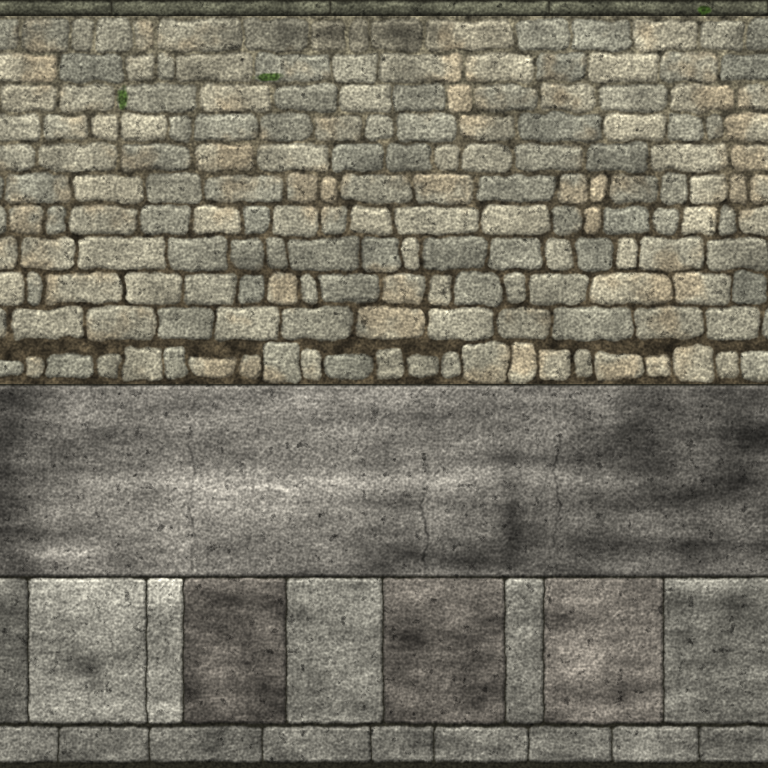
Reproduce this texture procedurally as a WebGL 2 fragment shader.

```glsl
#version 300 es
precision highp float;
// Weathered masonry in three bands: coursed rubble under a coping, stained
// concrete, and large ashlar blocks on a plinth. Stones are rounded box
// distances with jittered joints; gradient noise gives relief, grain and stains.
uniform vec2 u_resolution;
out vec4 fragColor;

const float COURSES[12] = float[12](.977, .932, .892, .853, .815, .775, .734, .693, .646, .602, .556, .501);
const float PHASES[11] = float[11](.6, .3, .1, .3, .3, .95, .03, .72, .24, .74, .2);
const float BLOCKS[10] = float[10](-.1, .037, .191, .239, .373, .499, .658, .708, .864, 1.1);
const float PLINTH[10] = float[10](-.02, .076, .194, .342, .483, .565, .688, .797, .91, 1.1);
const float BLOCK_TONE[9] = float[9](.37, .53, .56, .31, .47, .34, .43, .4, .4);

float hash(vec2 p) {
  vec3 q = fract(p.xyx * .1031);
  q += dot(q, q.yzx + 33.33);
  return fract((q.x + q.y) * q.z);
}

float corner(vec2 cell, vec2 offset) {
  float a = 6.2832 * hash(cell);
  return dot(vec2(cos(a), sin(a)), offset);
}

float noise(vec2 p) {
  vec2 i = floor(p), f = p - i, e = vec2(1, 0);
  vec2 u = f * f * (3. - 2. * f);
  return 1.4 * mix(mix(corner(i, f), corner(i + e, f - e), u.x),
                   mix(corner(i + e.yx, f - e.yx), corner(i + 1., f - 1.), u.x), u.y);
}

float fbm(vec2 p) {
  float sum = 0., amp = .5;
  for (int i = 0; i < 4; i++, amp *= .55) {
    sum += amp * noise(p);
    p = p * 2.03 + 17.3;
  }
  return sum;
}

float blob(vec2 p, float x, float y, float rx, float ry) {
  vec2 q = (p - vec2(x, y)) / vec2(rx, ry);
  return exp(-dot(q, q));
}

float stoneBox(vec2 p, vec2 lo, vec2 hi, float r) {
  vec2 q = abs(p - .5 * (lo + hi)) - .5 * (hi - lo) + r;
  return length(max(q, 0.)) + min(max(q.x, q.y), 0.) - r;
}

float joint(float k, float row) { return k + .36 * (hash(vec2(k + 40., row * 7. + 3.)) - .5); }

// Each layout returns (signed distance to the stone, stone number).
vec2 rubble(vec2 p) {
  p += .008 * vec2(fbm(p * 27.), fbm(p * 27. + 9.));
  int row = 0;
  for (int i = 1; i < 11; i++) if (p.y < COURSES[i]) row = i;
  float r = float(row), count = 11.3;
  float x = p.x * count + PHASES[row], k = floor(x);
  if (x < joint(k, r)) k--;
  else if (x >= joint(k + 1., r)) k++;
  float left = joint(k, r), right = joint(k + 1., r), seed = k + 31. * r + 50.;
  // Some stones are cut into a long and a short one
  if (row == 10 || hash(vec2(seed, 4.)) > .75) {
    float cut = mix(left, right, .64);
    if (x < cut) right = cut;
    else { left = cut; seed += 500.; }
  }
  float gap = .0014 + .0022 * hash(vec2(seed, 2.)), sink = row == 10 ? .022 * hash(vec2(seed, 8.)) : 0.;
  vec2 lo = vec2((left - PHASES[row]) / count + gap, COURSES[row + 1] + gap + .3 * sink);
  vec2 hi = vec2((right - PHASES[row]) / count - gap, COURSES[row] - gap - sink);
  return vec2(stoneBox(p, lo, hi, .008), seed);
}

vec2 ashlar(vec2 p, float edges[10], float low, float high) {
  p += .003 * vec2(fbm(p * 45.), fbm(p * 45. + 5.));
  int k = 0;
  for (int i = 1; i < 9; i++) if (p.x > edges[i]) k = i;
  return vec2(stoneBox(p, vec2(edges[k] + .001, low), vec2(edges[k + 1] - .001, high), .005), float(k));
}

vec2 stoneAt(vec2 p) {
  if (p.y > .979) return vec2(stoneBox(vec2(mod(p.x + .14, .285), p.y + .003 * fbm(p * 30.)), vec2(.001, .982), vec2(.284, .998), .003), 1.);
  if (p.y > .5) return rubble(p);
  if (p.y > .249) return vec2(stoneBox(p, vec2(-.1, .25), vec2(1.1, .498), .001), 0.);
  if (p.y > .056) return ashlar(p, BLOCKS, .0585, .247);
  return ashlar(p, PLINTH, .008, .0535);
}

float height(vec2 p) {
  float bulge = p.y > .5 ? .007 : .004;
  return 1. - smoothstep(-bulge, .002, stoneAt(p).x) + .6 * fbm(p * 85.) + .25 * noise(p * 240.);
}

vec3 concrete(vec2 p) {
  float t = .42 + .2 * fbm(p * vec2(6, 36)) + .17 * fbm(p * 15.);
  // Pale washes, then damp stains
  t += .15 * blob(p, .37, .355, .15, .045) + .11 * blob(p, .62, .385, .09, .025) + .08 * blob(p, .18, .31, .1, .05);
  t += .07 * blob(p, .42, .46, .25, .04) + .14 * blob(p, .08, .278, .06, .008);
  t -= .2 * blob(p, 0., .39, .05, .15) + .13 * blob(p, .95, .37, .24, .2) + .1 * blob(p, .56, .275, .17, .025);
  t -= .14 * blob(p, .667, .33, .014, .07);
  // Lime streak and cracks
  t += .2 * blob(p, .34, .365 + .012 * fbm(vec2(p.x * 22., 2.)), .08, .003);
  float sway = .018 * fbm(vec2(p.y * 22., 4.));
  t -= .13 * blob(p, .25 + sway, .36, .0018, .11) + .15 * blob(p, .553 + sway, .32, .002, .07) + .13 * blob(p, .725 - sway, .38, .0018, .1);
  return t * vec3(1.03, 1., .93);
}

void main() {
  vec2 p = gl_FragCoord.xy / u_resolution;
  vec2 stone = stoneAt(p);
  float cover = 1. - smoothstep(-.0015, .002, stone.x), pick = hash(vec2(stone.y, 3.));
  float stain = fbm(p * 16.), relief = height(p) - height(p + vec2(-.0008, .0022));
  vec3 face, gap = vec3(.16, .155, .125);
  if (p.y > .979) face = vec3(.35, .35, .29) * (1. + .6 * stain);
  else if (p.y > .5) {
    face = mix(vec3(.49, .485, .43), vec3(.62, .595, .51), pick);
    face = mix(face, vec3(.6, .52, .4), .4 * smoothstep(.2, .5, fbm(p * 11. + 30.) + .5 * hash(vec2(stone.y, 6.)) - .15));
    face *= 1. + .42 * stain - .33 * blob(p, .47, .955, .17, .022) + .22 * blob(p, .77, .945, .1, .02);
    gap = mix(vec3(.27, .24, .185), vec3(.42, .4, .33), smoothstep(.62, .96, p.y)) * (1. + fbm(p * 45.));
  } else if (p.y > .249) face = concrete(p);
  else {
    bool upper = p.y > .056;
    int k = int(stone.y);
    float tone = upper ? BLOCK_TONE[k] : .35 + .13 * pick;
    float brown = upper && (k == 3 || k == 5 || k == 7) ? 1. : .2;
    tone += .2 * fbm(p * vec2(12, 44)) + .2 * stain;
    tone += upper ? .09 * smoothstep(.2, .25, p.y) - .15 * blob(p, .11, .135, .07, .022) : 0.;
    tone += .12 * blob(p, .755, .135, .03, .035);
    face = tone * mix(vec3(1.01, 1., .92), vec3(1.04, .99, .91), brown);
  }
  // Pitted grain, directional light and joint shading
  float grain = noise(p * 290.) + .8 * noise(p * 150. + 8.);
  face *= 1.07 + .26 * grain - .36 * smoothstep(.22, .5, fbm(p * 75. + 4.));
  face *= clamp(1. + .48 * relief, .45, 1.5) * mix(1., .8, smoothstep(-.004, 0., stone.x));
  vec3 color = mix(gap * (1. + .26 * grain + .45 * relief), face, cover);
  // Sprigs of moss in joints
  float moss = blob(p, .16, .872, .008, .016) + blob(p, .35, .9, .02, .006) + blob(p, .917, .986, .009, .008);
  color = mix(color, vec3(.2, .31, .1) * (1. + .5 * grain), .75 * smoothstep(.3, .75, moss + .2 * noise(p * 130.)));
  fragColor = vec4(color, 1.);
}
```
